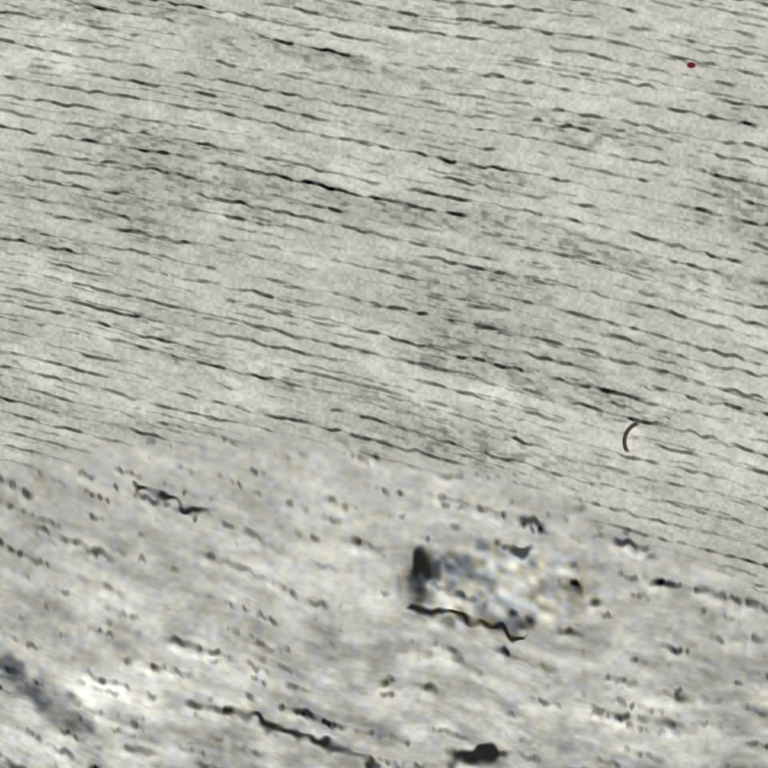
Write a Shadertoy shader that draws this texture.

```glsl
// Weathered pale wood: fine slanting grain above, a coarse worn ledge with pits below.

float hash(vec2 p) {
    vec3 q = fract(p.xyx * vec3(0.1031, 0.1030, 0.0973));
    q += dot(q, q.yzx + 33.33);
    return fract((q.x + q.y) * q.z);
}

float noise(vec2 p) {
    vec2 i = floor(p), f = fract(p);
    f = f * f * (3.0 - 2.0 * f);
    return mix(mix(hash(i), hash(i + vec2(1, 0)), f.x),
               mix(hash(i + vec2(0, 1)), hash(i + vec2(1, 1)), f.x), f.y);
}

float fbm(vec2 p) {
    float sum = 0.0, amp = 0.53;
    for (int i = 0; i < 4; i++) {
        sum += amp * noise(p);
        p = p * 2.03 + 17.3;
        amp *= 0.5;
    }
    return sum;
}

// Ragged, broken dark lines, one per row of the grain coordinate g.
float strokes(vec2 g, float rows, float run, float width, float keep) {
    float row = floor(g.y * rows);
    float centre = 0.5 + 0.3 * (hash(vec2(row, 5.0)) - 0.5)
                 + 0.2 * (noise(vec2(g.x * run, row * 7.0)) - 0.5)
                 + 0.17 * (noise(vec2(g.x * run * 7.0, row * 11.0)) - 0.5);
    float dash = 0.5 * noise(vec2(g.x * run, row * 3.0 + 50.0))
               + 0.5 * noise(vec2(g.x * run * 3.7, row * 5.0 + 90.0));
    dash = smoothstep(keep - 0.2, keep + 0.22, dash);
    float bite = noise(vec2(g.x * run * 8.0, row * 13.0 + 20.0));
    dash *= 0.25 + 0.75 * smoothstep(0.15, 0.75, bite);
    float d = abs(fract(g.y * rows) - centre);
    return dash * (1.0 - smoothstep(0.1, 1.0, d / (width * (0.6 + 0.6 * bite))));
}

// Soft crack between two points.
float crack(vec2 p, vec2 a, vec2 b, float width) {
    vec2 ab = b - a;
    float t = clamp(dot(p - a, ab) / dot(ab, ab), 0.0, 1.0);
    return 1.0 - smoothstep(0.1, 1.4, length(p - a - ab * t) / width);
}

// Soft elliptical spot.
float spot(vec2 p, vec2 centre, vec2 size) {
    return 1.0 - smoothstep(0.45, 1.3, length((p - centre) / size));
}

vec3 fineGrain(vec2 p) {
    vec2 g = vec2(p.x, p.y + p.x * (0.31 - 0.16 * p.y) + 0.012 * noise(p * vec2(4, 5)));
    float tone = 0.752 + 0.13 * (fbm(g * vec2(4, 17)) - 0.5);
    tone += 0.13 * (fbm(g * vec2(45, 110)) - 0.5);
    tone += 0.10 * (noise(p * 240.0) - 0.5);

    // Grey worn bands and pale scuffs
    float worn = smoothstep(0.48, 0.75, fbm(g * vec2(5, 30) + 31.0));
    tone -= worn * (0.05 + 0.15 * smoothstep(0.4, 0.9, noise(g * vec2(100, 230))));
    tone += 0.07 * smoothstep(0.58, 0.8, fbm(g * vec2(14, 28) + 70.0));

    // Grain lines, stronger where the wood is worn
    float lines = strokes(g, 48.0, 10.0, 0.17, 0.41);
    float faint = strokes(g + vec2(3.0, 0.012), 67.0, 14.0, 0.19, 0.53);
    tone -= lines * (0.22 + 0.26 * noise(g * vec2(60, 30)) + 0.12 * worn) + 0.2 * faint;
    return tone * vec3(1.005, 1.0, 0.945);
}

vec3 coarseGrain(vec2 p) {
    vec2 g = vec2(p.x, p.y + 0.43 * p.x - 0.13 * p.x * p.x + 0.025 * noise(p * 7.0));
    float depth = smoothstep(0.42, 0.0, p.y);
    float tone = 0.725 + (0.16 + 0.2 * depth) * (fbm(g * vec2(7, 20)) - 0.5);
    tone += (0.22 + 0.22 * depth) * (fbm(g * vec2(26, 62)) - 0.5);
    tone += 0.09 * (noise(p * 125.0) - 0.5);

    // Sparse ragged dashes with pale lips
    float dashes = strokes(g, 24.0, 15.0, 0.19, 0.66);
    float lips = strokes(g + vec2(0.006, 0.011), 24.0, 15.0, 0.2, 0.66);
    tone += 0.14 * lips - 0.5 * dashes;
    tone -= 0.34 * strokes(g + 2.0, 37.0, 24.0, 0.24, 0.67);

    // Speckled knot with a broken dark rim
    vec2 k = (p - vec2(0.65, 0.235)) / vec2(0.115, 0.055);
    float knot = 1.0 - smoothstep(0.6, 1.4, length(k));
    float speck = noise(g * vec2(75, 95));
    tone += knot * 0.42 * (speck - 0.52);
    tone -= 0.28 * smoothstep(0.35, 0.0, abs(length(k) - 0.9)) * smoothstep(0.4, 0.8, noise(p * 48.0));

    // Pale worn patches
    tone += 0.11 * spot(p, vec2(0.15, 0.10), vec2(0.09, 0.045));
    tone += 0.06 * spot(p, vec2(0.38, 0.235), vec2(0.14, 0.05));

    // Pits and cracks with ragged edges
    vec2 q = p + 0.018 * (vec2(noise(p * 75.0), noise(p * 75.0 + 40.0)) - 0.5);
    float dark = spot(q, vec2(0.55, 0.263), vec2(0.018, 0.025));
    dark = max(dark, spot(q, vec2(0.625, 0.015), vec2(0.042, 0.015)));
    dark = max(dark, 0.8 * spot(q, vec2(0.68, 0.28), vec2(0.018, 0.01)));
    float cracks = crack(q, vec2(0.53, 0.213), vec2(0.68, 0.173), 0.006);
    cracks = max(cracks, crack(q, vec2(0.30, 0.077), vec2(0.49, 0.003), 0.007));
    cracks = max(cracks, crack(q, vec2(0.18, 0.363), vec2(0.27, 0.33), 0.006));
    dark = max(dark, cracks * (0.45 + 0.55 * smoothstep(0.2, 0.6, noise(p * 55.0))));
    float shade = crack(q, vec2(0.0, 0.14), vec2(0.1, 0.06), 0.02);
    shade *= 0.4 + 0.8 * noise(p * 50.0);
    tone = mix(tone, 0.1, 0.92 * dark) - 0.36 * shade;

    // Blue and yellow mottling
    float tint = noise(p * 95.0 + 9.0) - 0.5 + 0.5 * shade;
    return tone * vec3(1.0, 1.0, 0.958)
         + (0.05 + 0.07 * knot) * tint * vec3(-0.6, -0.1, 1.0);
}

void mainImage(out vec4 fragColor, in vec2 fragCoord) {
    vec2 p = fragCoord / iResolution.y;
    float ledge = 0.39 + 0.28 * p.x - 0.45 * p.x * p.x + 0.04 * (fbm(p * 13.0) - 0.5);
    vec3 color = mix(fineGrain(p), coarseGrain(p), smoothstep(-0.025, 0.025, ledge - p.y));

    // Curled fibre and a small red fleck
    vec2 c = p - vec2(0.838, 0.425);
    float curl = 1.0 - smoothstep(0.001, 0.004, abs(length(c) - 0.025));
    curl *= smoothstep(0.004, -0.004, c.x + 0.3 * c.y) * smoothstep(-0.016, -0.01, c.y);
    color = mix(color, vec3(0.2, 0.16, 0.16), 0.85 * curl);
    color = mix(color, vec3(0.36, 0.13, 0.13), spot(p, vec2(0.9, 0.915), vec2(0.006, 0.004)));
    fragColor = vec4(clamp(color, 0.0, 1.0), 1.0);
}
```
